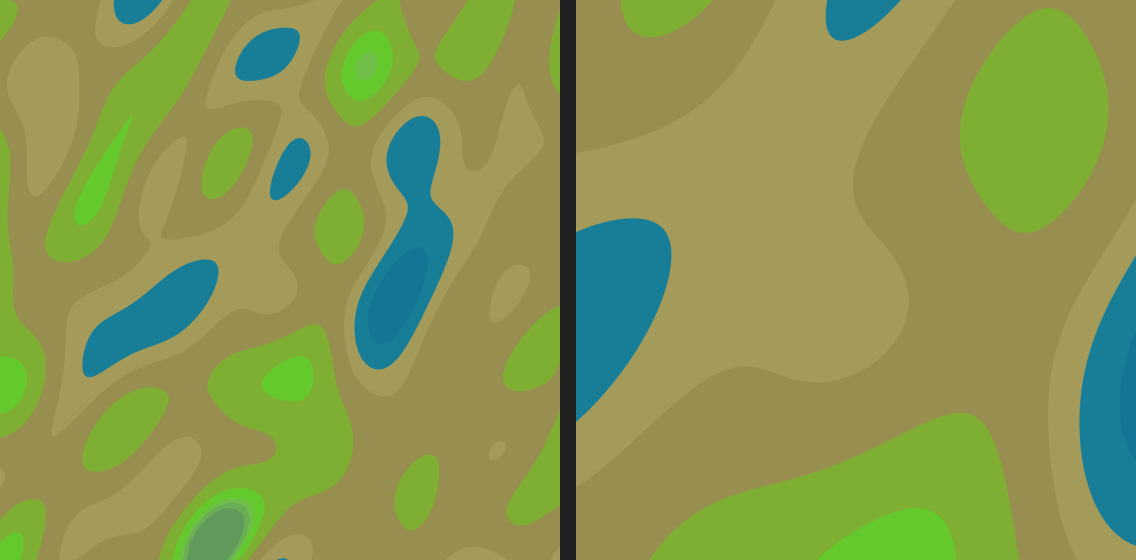
Left: the whole. Right: its middle third, enlarged.
A Shadertoy shader for this texture map:

```glsl
#define SEED 17u          // picks another landscape
#define WAVES 40          // waves summed into the height field
#define TILT 1.03         // direction of the long axis, radians
#define ACROSS 4.5        // cycles per canvas across the long axis
#define ALONG 2.3         // cycles per canvas along the long axis
#define FREQ_MIN 0.35     // range of relative wave frequency
#define FREQ_MAX 1.55
#define EDGE 0.7          // half width of the edge blend, in pixels

const float PI = 3.14159265;
const int BANDS = 9;

// Band colours from deep water up to the peaks
const vec3 bandColor[BANDS] = vec3[BANDS](
    vec3(0.078, 0.463, 0.580),  // deep water
    vec3(0.094, 0.496, 0.596),  // water
    vec3(0.643, 0.608, 0.353),  // light earth
    vec3(0.592, 0.557, 0.310),  // dark earth
    vec3(0.496, 0.684, 0.196),  // grass
    vec3(0.394, 0.787, 0.175),  // bright grass
    vec3(0.430, 0.745, 0.285),  // upper slopes
    vec3(0.420, 0.680, 0.330),
    vec3(0.375, 0.605, 0.355)   // peak
);

// Lower limit of each band above the first, in standard deviations
const float bandLevel[BANDS - 1] = float[BANDS - 1](
    -2.30, -1.34, -0.55, 0.52, 1.48, 2.05, 2.30, 2.60
);

// Integer hash giving three values in 0..1
vec3 hash3(uint n) {
    uvec3 v = uvec3(n, n + 71u, n + 193u) * 1664525u + 1013904223u;
    v.x += v.y * v.z; v.y += v.z * v.x; v.z += v.x * v.y;
    v ^= v >> 16u;
    v.x += v.y * v.z; v.y += v.z * v.x; v.z += v.x * v.y;
    return vec3(v >> 8u) / 16777216.0;
}

// Smooth random height with unit variance: x = height, yz = gradient
vec3 heightField(vec2 p) {
    vec2 longAxis = vec2(cos(TILT), sin(TILT));
    vec2 crossAxis = vec2(longAxis.y, -longAxis.x);
    vec3 sum = vec3(0.0);
    for (int i = 0; i < WAVES; i++) {
        vec3 rnd = hash3(uint(i) + SEED * 1013u);
        float angle = PI * (float(i) + rnd.x) / float(WAVES);
        float freq = mix(FREQ_MIN, FREQ_MAX, rnd.y);
        vec2 k = 2.0 * PI * freq * (crossAxis * ACROSS * cos(angle)
                                  + longAxis * ALONG * sin(angle));
        float phase = dot(k, p) + 2.0 * PI * rnd.z;
        sum += vec3(cos(phase), -k * sin(phase));
    }
    return sum * sqrt(2.0 / float(WAVES));
}

void mainImage(out vec4 fragColor, in vec2 fragCoord) {
    vec2 p = fragCoord / iResolution.y;
    vec3 field = heightField(p);

    // Height change over the blend width keeps every contour equally sharp
    float blend = max(EDGE * length(field.yz) / iResolution.y, 1e-4);

    // Stack the flat bands from low to high
    vec3 color = bandColor[0];
    for (int i = 1; i < BANDS; i++) {
        float above = smoothstep(-blend, blend, field.x - bandLevel[i - 1]);
        color = mix(color, bandColor[i], above);
    }
    fragColor = vec4(color, 1.0);
}
```
